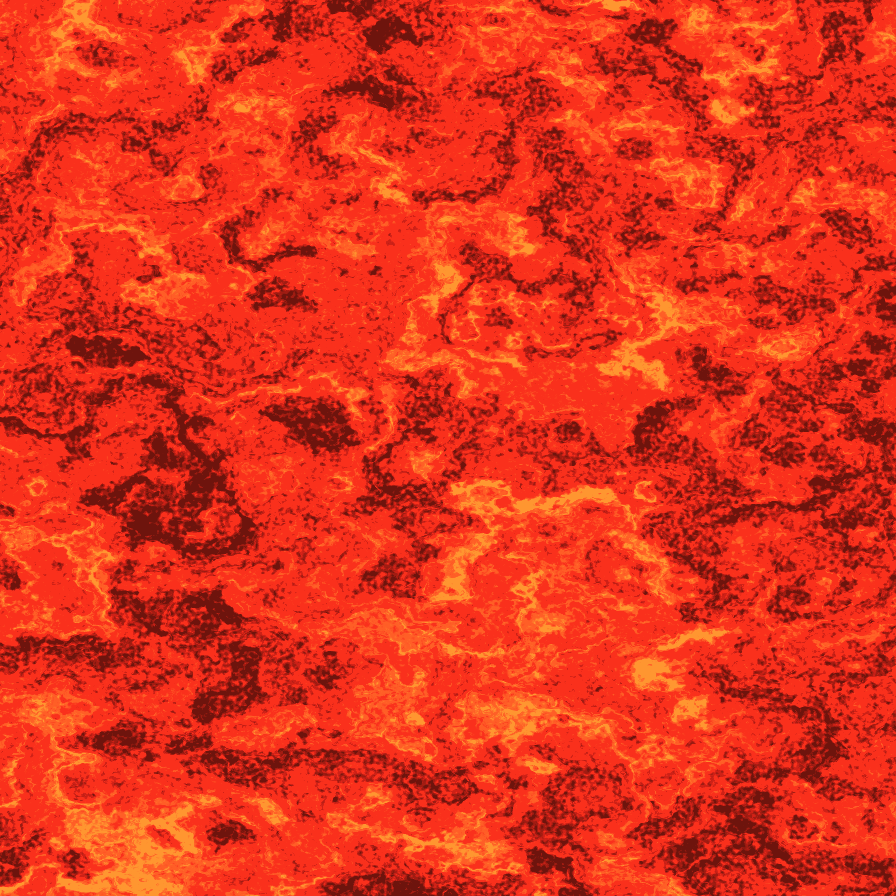
Give the GLSL for this texture, as a three.js fragment shader.

```glsl
varying vec2 vUv;

const vec3 CHAR_COLOR  = vec3(0.43, 0.08, 0.05);
const vec3 EMBER_COLOR = vec3(0.63, 0.11, 0.07);
const vec3 RUST_COLOR  = vec3(0.81, 0.13, 0.09);
const vec3 LAVA_COLOR  = vec3(0.98, 0.19, 0.11);
const vec3 FLAME_COLOR = vec3(1.00, 0.37, 0.15);
const vec3 GOLD_COLOR  = vec3(1.00, 0.59, 0.19);

const vec2  FLOW_SCALE     = vec2(6.0, 9.0);  // cells across and up
const float WARP_AMOUNT    = 1.7;
const float FILAMENT_SCALE = 1.25;
const float FILAMENT_WIDTH = 3.0;             // higher is thinner
const float GRAIN_SCALE    = 190.0;
const float REGION_WEIGHT   = 0.22;
const float CRUST_WEIGHT    = 0.68;
const float FILAMENT_WEIGHT = 0.62;
const float GRAIN_HOT       = 0.14;
const float GRAIN_COLD      = 0.42;
const float HEAT_BIAS       = 0.0;

// Turns and doubles the domain between octaves
const mat2 OCTAVE_TURN = mat2(1.76, 0.95, -0.95, 1.76);

vec2 hash22(vec2 p) {
  vec3 h = fract(vec3(p.xyx) * vec3(0.1031, 0.1030, 0.0973));
  h += dot(h, h.yzx + 33.33);
  return fract((h.xx + h.yz) * h.zy);
}

float cornerSlope(vec2 cell, vec2 offset) {
  return dot(hash22(cell) * 2.0 - 1.0, offset);
}

// Gradient noise, centred on zero, deviation about 0.17
float noise(vec2 p) {
  vec2 i = floor(p);
  vec2 f = fract(p);
  vec2 u = f * f * f * (f * (f * 6.0 - 15.0) + 10.0);
  vec2 e = vec2(1.0, 0.0);
  float low  = mix(cornerSlope(i, f), cornerSlope(i + e, f - e), u.x);
  float high = mix(cornerSlope(i + e.yx, f - e.yx),
                   cornerSlope(i + e.xx, f - e.xx), u.x);
  return mix(low, high, u.y);
}

float fbm(vec2 p) {
  float sum = 0.0;
  float amplitude = 1.0;
  for (int i = 0; i < 6; i++) {
    sum += amplitude * noise(p);
    p = OCTAVE_TURN * p + 17.3;
    amplitude *= 0.55;
  }
  return sum;
}

// Thin bright creases, from 0 to 1
float filaments(vec2 p) {
  float sum = 0.0;
  float total = 0.0;
  float amplitude = 1.0;
  for (int i = 0; i < 5; i++) {
    float crease = 1.0 - min(abs(noise(p)) * FILAMENT_WIDTH, 1.0);
    sum += amplitude * crease * crease;
    total += amplitude;
    p = OCTAVE_TURN * p + 9.7;
    amplitude *= 0.6;
  }
  return sum / total;
}

vec3 heatColor(float heat) {
  vec3 color = mix(CHAR_COLOR, EMBER_COLOR, smoothstep(-1.75, -1.25, heat));
  color = mix(color, RUST_COLOR, smoothstep(-1.10, -0.75, heat));
  color = mix(color, LAVA_COLOR, smoothstep(-0.62, -0.30, heat));
  color = mix(color, FLAME_COLOR, smoothstep(0.55, 1.20, heat));
  return mix(color, GOLD_COLOR, smoothstep(1.35, 2.00, heat));
}

void main() {
  // Swirl the flow, stretched sideways
  vec2 flow = vUv * FLOW_SCALE + 40.0;
  vec2 swirl = vec2(fbm(flow + 5.2), fbm(flow + 61.7));
  vec2 warped = flow + WARP_AMOUNT * swirl;

  // Layers scaled to unit deviation
  float region = noise(flow * 0.4 + 23.1) * 5.9;
  float crust = fbm(warped) * 4.9;
  float veins = (filaments(warped * FILAMENT_SCALE + 13.0) - 0.43) * 5.3;
  float grain = noise(vUv * GRAIN_SCALE + swirl) * 5.9;

  float heat = REGION_WEIGHT * region + CRUST_WEIGHT * crust
             + FILAMENT_WEIGHT * veins + HEAT_BIAS;

  // Cold crust is speckled more than hot lava
  heat += grain * mix(GRAIN_COLD, GRAIN_HOT, smoothstep(-1.0, 0.4, heat));

  gl_FragColor = vec4(heatColor(heat), 1.0);
}
```
